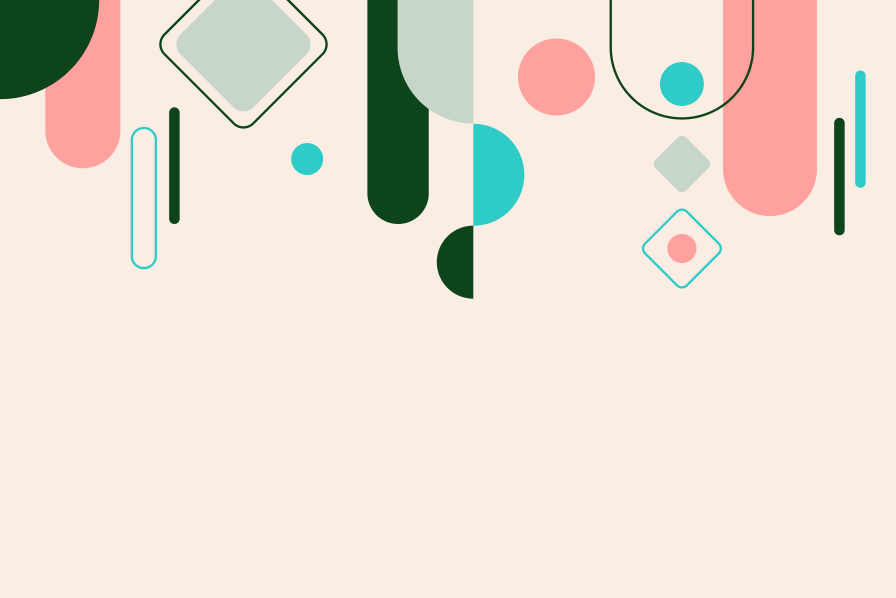
Write a Shadertoy shader that draws this background.

```glsl
// Flat geometric shapes hanging from the top edge of a cream canvas.
// Each is a signed distance to a capsule, disc or rounded diamond, painted
// back to front as a fill or a thin outline with antialiased edges.

const float GRID_WIDTH = 768.0;   // layout units across the canvas
const float STROKE = 2.0;         // outline thickness, layout units
const float BAR_RADIUS = 4.5;     // half width of the slim bars
const float ABOVE = -200.0;       // start of capsules that run off the top
const float SEAM_X = 405.7;       // vertical line shared by the cut shapes
const float COLUMN_X = 584.5;     // axis of the stacked shapes on the right

const vec3 CREAM = vec3(0.98, 0.933, 0.894);
const vec3 PINK  = vec3(1.00, 0.63, 0.62);
const vec3 GREEN = vec3(0.05, 0.265, 0.10);
const vec3 SAGE  = vec3(0.785, 0.84, 0.79);
const vec3 TEAL  = vec3(0.185, 0.795, 0.78);

vec3 canvas;      // colour painted so far
float pixelSize;  // one pixel in layout units

float disc(vec2 p, vec2 center, float radius) {
    return length(p - center) - radius;
}

// Vertical capsule whose axis runs from y = top to y = bottom.
float capsule(vec2 p, float x, float top, float bottom, float radius) {
    return length(vec2(p.x - x, p.y - clamp(p.y, top, bottom))) - radius;
}

// Rounded square turned by 45 degrees; reach is center to rounded tip.
float diamond(vec2 p, vec2 center, float reach, float corner) {
    vec2 d = p - center;
    vec2 turned = vec2(d.x + d.y, d.y - d.x) * sqrt(0.5);
    vec2 q = abs(turned) - (reach - corner) * sqrt(0.5);
    return length(max(q, 0.0)) + min(max(q.x, q.y), 0.0) - corner;
}

float outline(float dist) {
    return abs(dist) - 0.5 * STROKE;
}

void paint(float dist, vec3 color) {
    canvas = mix(canvas, color, clamp(0.5 - dist / pixelSize, 0.0, 1.0));
}

void mainImage(out vec4 fragColor, in vec2 fragCoord) {
    // Layout space: x to the right, y downward from the top edge.
    pixelSize = GRID_WIDTH / iResolution.x;
    vec2 p = vec2(fragCoord.x, iResolution.y - fragCoord.y) * pixelSize;
    float leftOfSeam = p.x - SEAM_X;
    canvas = CREAM;

    // Left corner: capsule behind a quarter disc
    paint(capsule(p, 71.0, ABOVE, 112.0, 32.2), PINK);
    paint(disc(p, vec2(0.0), 85.0), GREEN);

    // Nested large diamonds
    vec2 bigDiamond = vec2(208.7, 38.0);
    paint(diamond(p, bigDiamond, 57.5, 12.0), SAGE);
    paint(outline(diamond(p, bigDiamond, 71.2, 12.0)), GREEN);

    // Slim capsules and dot
    paint(outline(capsule(p, 123.3, 120.0, 219.5, 10.3)), TEAL);
    paint(capsule(p, 149.5, 96.5, 187.5, BAR_RADIUS), GREEN);
    paint(disc(p, vec2(263.3, 136.3), 13.7), TEAL);

    // Center: capsule, then shapes cut along the seam
    paint(capsule(p, 341.2, ABOVE, 165.7, 26.3), GREEN);
    paint(max(capsule(p, SEAM_X, ABOVE, 41.0, 64.9), leftOfSeam), SAGE);
    paint(max(disc(p, vec2(SEAM_X, 149.8), 43.7), -leftOfSeam), TEAL);
    paint(max(disc(p, vec2(SEAM_X, 224.7), 31.3), leftOfSeam), GREEN);

    // Right: large disc, capsule and overlapping arch
    paint(disc(p, vec2(477.0, 66.0), 33.0), PINK);
    paint(capsule(p, 660.0, ABOVE, 145.0, 40.2), PINK);
    paint(outline(capsule(p, COLUMN_X, ABOVE, 40.5, 61.0)), GREEN);

    // Stacked column
    vec2 columnEnd = vec2(COLUMN_X, 213.0);
    paint(disc(p, vec2(COLUMN_X, 72.0), 18.8), TEAL);
    paint(diamond(p, vec2(COLUMN_X, 140.6), 24.2, 5.0), SAGE);
    paint(outline(diamond(p, columnEnd, 33.3, 6.0)), TEAL);
    paint(disc(p, columnEnd, 12.5), PINK);

    // Slim bars at the right edge
    paint(capsule(p, 719.5, 105.5, 197.2, BAR_RADIUS), GREEN);
    paint(capsule(p, 737.5, 65.0, 156.5, BAR_RADIUS), TEAL);

    fragColor = vec4(canvas, 1.0);
}
```
